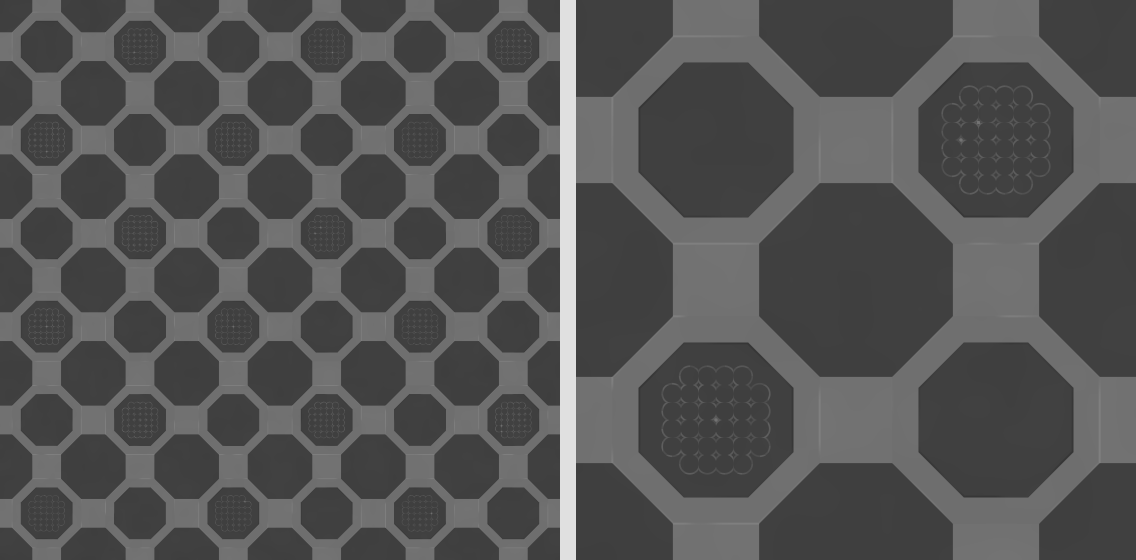
Left: the whole. Right: its middle third, enlarged.
A WebGL 1 fragment shader for this pattern:

```glsl
precision highp float;
uniform vec2 u_resolution;

float hash(vec2 p) {
  vec3 q = fract(p.xyx * vec3(0.1031, 0.1030, 0.0973));
  q += dot(q, q.yzx + 33.33);
  return fract((q.x + q.y) * q.z);
}

// Value noise that wraps after a whole number of lattice cells
float wrapNoise(vec2 p, float period) {
  vec2 i = floor(p), f = fract(p);
  f = f * f * (3.0 - 2.0 * f);
  vec2 lo = mod(i, period), hi = mod(i + 1.0, period);
  return mix(mix(hash(lo), hash(vec2(hi.x, lo.y)), f.x),
             mix(hash(vec2(lo.x, hi.y)), hash(hi), f.x), f.y);
}

float octagon(vec2 a, float apothem) {
  return max(max(a.x, a.y), (a.x + a.y) * 0.70711) - apothem;
}

float fill(float d, float pixel) {
  return clamp(0.5 - d / pixel, 0.0, 1.0);
}

float stroke(float d, float halfWidth, float pixel) {
  return fill(abs(d) - halfWidth, pixel);
}

// Six by six touching discs without the four corner discs
float grate(vec2 a) {
  vec2 q = a * 16.0;
  vec2 centre = min(floor(q), 2.0) + 0.5;
  if (min(centre.x, centre.y) > 2.0) {
    if (q.x > q.y) centre.y = 1.5;
    else centre.x = 1.5;
  }
  return (length(q - centre) - 0.54) / 16.0;
}

void main() {
  vec2 p = gl_FragCoord.xy / u_resolution * 6.0;
  float pixel = 6.0 / min(u_resolution.x, u_resolution.y);
  vec2 cell = floor(p);
  vec2 a = abs(fract(p) - 0.5);

  float outer = octagon(a, 0.371);
  float inner = octagon(a, 0.277);
  float bar = min(a.x, a.y) - 0.154;
  float wear = wrapNoise(p * 9.0, 54.0);
  float broken = smoothstep(0.3, 0.75, wear);

  // Dark floor, connecting bars and octagonal rings
  float shade = mix(0.25, 0.445, fill(bar, pixel));
  shade = mix(shade, 0.435, fill(outer, pixel));

  // Worn highlights on the joints and outer rim
  float joint = stroke(max(a.x, a.y) - 0.371, 0.002, pixel) * fill(bar, pixel);
  shade += 0.075 * joint * broken;
  shade += 0.025 * stroke(outer + 0.004, 0.002, pixel) * broken;

  // Dark centre with an uneven lip
  shade = mix(shade, 0.25, fill(inner, pixel));
  shade -= 0.035 * stroke(inner + 0.004, 0.003, pixel) * (1.0 - broken);

  // Perforated grate in every other cell
  if (mod(cell.x + cell.y, 2.0) < 0.5) {
    float d = grate(a);
    float glint = hash(floor(p * 32.0));
    float strength = mix(0.05, 0.13, glint) * mix(0.8, 1.15, hash(cell));
    shade += strength * stroke(d - 0.002, 0.003, pixel);
    vec2 hole = fract(p * 16.0 + 0.5) - 0.5;
    float dot5 = fill(length(hole) / 16.0 - 0.006, pixel) * step(max(a.x, a.y), 0.15);
    shade += 0.2 * dot5 * step(0.96, hash(floor(p * 16.0 + 0.5)));
  }

  // Faint surface mottling
  shade += 0.008 * (wrapNoise(p * 4.0, 24.0) - 0.5) + 0.006 * (wear - 0.5);
  gl_FragColor = vec4(vec3(shade), 1.0);
}
```
